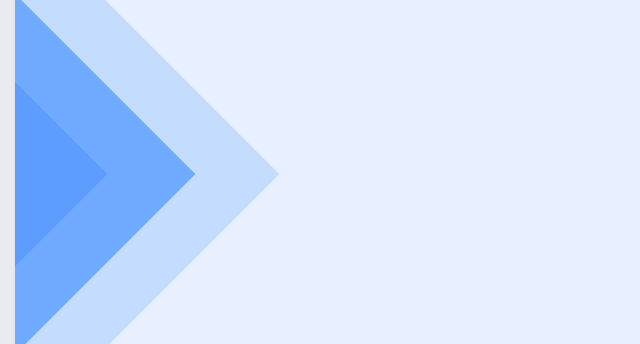
Write a WebGL 2 fragment shader that draws this background.

```glsl
#version 300 es
precision highp float;
// Nested right-pointing chevrons in blues on a pale ground, beside a grey margin.
// Each chevron is a 45 degree wedge given by a signed distance, painted from the
// widest to the narrowest. Lengths are in canvas heights, measured from lower left.

#define AXIS_Y       0.494   // height of the line through all tips
#define OUTER_TIP    0.812
#define MIDDLE_TIP   0.568
#define INNER_TIP    0.312
#define MARGIN_WIDTH 0.0435
#define SHADE_WIDTH  0.016   // soft shade inside the margin
#define SHADE_AMOUNT 0.015

uniform vec2 u_resolution;
out vec4 fragColor;

const vec3 GROUND = vec3(0.910, 0.937, 0.996);
const vec3 OUTER  = vec3(0.768, 0.863, 0.996);
const vec3 MIDDLE = vec3(0.438, 0.667, 1.000);
const vec3 INNER  = vec3(0.360, 0.615, 1.000);
const vec3 MARGIN = vec3(0.918, 0.922, 0.937);

// Signed distance to the edges of a right-angled wedge, negative inside.
float wedge(vec2 p, float tipX) {
    return (p.x - tipX + abs(p.y - AXIS_Y)) * inversesqrt(2.0);
}

// Coverage of a shape, smoothed over one pixel.
float coverage(float dist, float pixel) {
    return clamp(0.5 - dist / pixel, 0.0, 1.0);
}

void main() {
    float pixel = 1.0 / u_resolution.y;
    vec2 p = gl_FragCoord.xy * pixel;

    // Chevrons, back to front
    vec3 color = GROUND;
    color = mix(color, OUTER, coverage(wedge(p, OUTER_TIP), pixel));
    color = mix(color, MIDDLE, coverage(wedge(p, MIDDLE_TIP), pixel));
    color = mix(color, INNER, coverage(wedge(p, INNER_TIP), pixel));

    // Left margin, slightly darker towards its edge
    float shade = smoothstep(MARGIN_WIDTH - SHADE_WIDTH, MARGIN_WIDTH, p.x);
    vec3 margin = MARGIN - SHADE_AMOUNT * shade;
    color = mix(color, margin, coverage(p.x - MARGIN_WIDTH, pixel));

    fragColor = vec4(color, 1.0);
}
```
